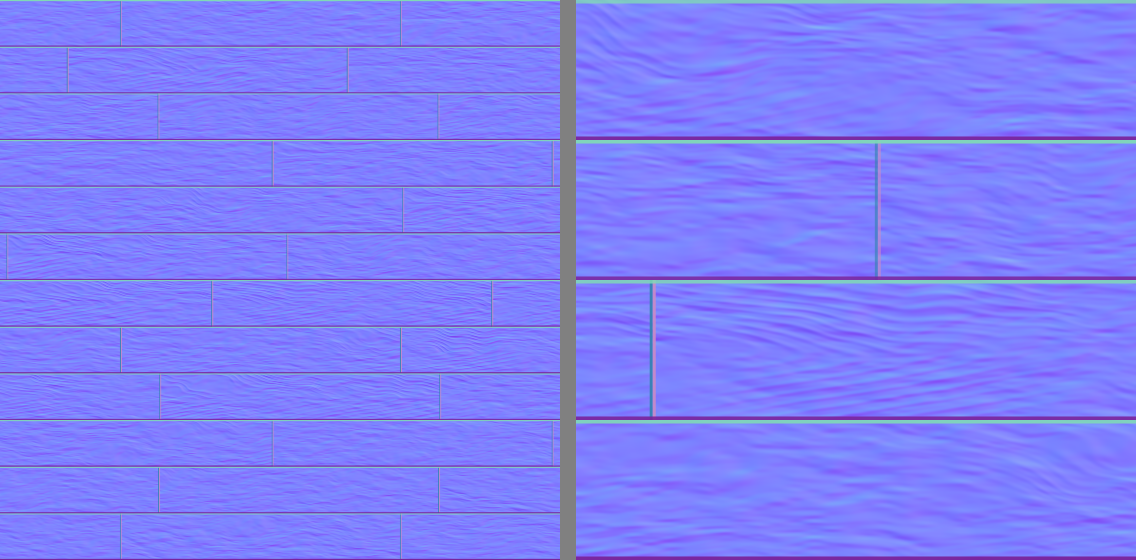
Left, the full canvas; right, a detail of the centre.
Write a Shadertoy shader that draws this texture map.

```glsl
// Tangent-space normal map of a wooden plank floor: twelve staggered rows of boards.
// Wood slopes are finite differences of a fibre and growth-ring height field in board
// coordinates, which wrap with the canvas; bevel normals are then laid over the seams.

const float ROWS = 12.0;
const float BOARDS_PER_ROW = 2.0;
const float LONG_ROW = 7.0;            // this row holds a single long board
const float JOINT_X[12] = float[12](0.216, 0.284, 0.487, 0.286, 0.216, 0.379,
                                    0.013, 0.720, 0.487, 0.283, 0.121, 0.216);
const float SEAM_WIDTH = 0.0021;       // each side of a long seam
const float JOINT_WIDTH = 0.0018;      // each side of a board end
const vec2 FIBRE_FREQ = vec2(52.0, 215.0);
const float RING_FREQ = 27.0;
const float RING_HEIGHT = 0.10;
const float GRAIN_STRENGTH = 0.00125;
const float SLOPE_STEP = 0.0008;
const vec3 UPPER_BEVEL = vec3(0.0, 0.72, 0.42);
const vec3 LOWER_BEVEL = vec3(-0.05, -0.74, 0.20);
const vec3 LEFT_BEVEL = vec3(-0.58, 0.02, 0.40);
const vec3 RIGHT_BEVEL = vec3(0.55, 0.08, 0.58);

// Integer hash of a lattice point, 0 to 1
float hash(vec2 cell) {
    uvec2 q = uvec2(ivec2(cell)) * uvec2(1597334673u, 3812015801u);
    uint n = (q.x ^ q.y) * 1597334673u;
    n = (n ^ (n >> 15)) * 2246822519u;
    n ^= n >> 13;
    return float(n & 0xffffffu) / 16777215.0;
}

float valueNoise(vec2 p) {
    vec2 cell = floor(p), f = fract(p);
    f = f * f * (3.0 - 2.0 * f);
    float low = mix(hash(cell), hash(cell + vec2(1, 0)), f.x);
    float high = mix(hash(cell + vec2(0, 1)), hash(cell + vec2(1, 1)), f.x);
    return mix(low, high, f.y);
}

// Height of the wood; p is measured from the board's left end and centre line
float woodHeight(vec2 p, vec2 board) {
    float seed = hash(board + 31.0);
    vec2 shift = floor(vec2(seed, hash(board + 67.0)) * 900.0);

    // Bend the fibres gently
    float bend = valueNoise(p * vec2(9.0, 24.0) + shift) - 0.5;
    float ripple = valueNoise(p * vec2(34.0, 60.0) + shift) - 0.5;
    vec2 q = p + vec2(0.0, 0.016 * bend + 0.004 * ripple + 0.03 * (seed - 0.5) * p.x);

    // Stretched fibres, from coarse to fine
    float height = 0.0, amplitude = 0.72;
    vec2 freq = FIBRE_FREQ * 0.55;
    for (int i = 0; i < 3; i++) {
        height += amplitude * valueNoise(q * freq + shift);
        freq *= 1.8;
        amplitude *= 0.6;
    }

    // Nested arches of growth rings, stronger on some boards
    float arch = q.x + length(vec2(q.y * 6.0, 0.025));
    float ring = 0.5 + 0.5 * sin(6.28318 * (arch * RING_FREQ + 1.6 * bend + 0.8 * ripple));
    float patchy = smoothstep(0.25, 0.75, valueNoise(p * vec2(7.0, 12.0) + shift + 40.0));
    float figure = mix(0.15, 1.0, smoothstep(0.45, 0.75, hash(board + 113.0)));
    return height + 2.0 * RING_HEIGHT * figure * patchy * ring * ring;
}

// Slopes of the wood, with the downward side steeper than the upward one
vec2 woodSlope(vec2 p, vec2 board) {
    vec2 e = vec2(SLOPE_STEP, 0.0);
    vec2 slope = vec2(woodHeight(p - e.xy, board) - woodHeight(p + e.xy, board),
                      woodHeight(p - e.yx, board) - woodHeight(p + e.yx, board));
    slope *= GRAIN_STRENGTH / (2.0 * SLOPE_STEP);
    slope.x *= 1.3;
    slope.y = slope.y * (slope.y < 0.0 ? 1.2 : 0.85) + 0.01;
    return slope;
}

// Share of a pixel centred at d that lies between start and end
float band(float d, float start, float end, float pixel) {
    return clamp((d - start) / pixel + 0.5, 0.0, 1.0)
         - clamp((d - end) / pixel + 0.5, 0.0, 1.0);
}

// Signed distance to the nearest multiple of period
float nearestEdge(float x, float period) {
    return x - period * round(x / period);
}

void mainImage(out vec4 fragColor, in vec2 fragCoord) {
    vec2 uv = fragCoord / iResolution.xy;
    vec2 pixel = 1.0 / iResolution.xy;

    // Board layout
    float row = min(floor(uv.y * ROWS), ROWS - 1.0);
    float along = fract(uv.x - JOINT_X[int(row)]);
    float boardLength = row == LONG_ROW ? 1.0 : 1.0 / BOARDS_PER_ROW;
    vec2 board = vec2(floor(along / boardLength), row);
    vec2 local = vec2(mod(along, boardLength), uv.y - (row + 0.5) / ROWS);

    // Wood surface
    vec3 normal = normalize(vec3(woodSlope(local, board), 1.0));

    // Board ends
    float joint = nearestEdge(along, boardLength);
    float jointDepth = mix(0.65, 1.0, hash(vec2(row, 211.0)));
    normal = mix(normal, LEFT_BEVEL, jointDepth * band(joint, -JOINT_WIDTH, 0.0, pixel.x));
    normal = mix(normal, RIGHT_BEVEL, jointDepth * band(joint, 0.0, JOINT_WIDTH, pixel.x));

    // Long seams
    float seam = nearestEdge(uv.y, 1.0 / ROWS);
    float seamDepth = mix(0.7, 1.0, hash(vec2(mod(round(uv.y * ROWS), ROWS), 307.0)));
    normal = mix(normal, UPPER_BEVEL, seamDepth * band(seam, -SEAM_WIDTH, 0.0, pixel.y));
    normal = mix(normal, LOWER_BEVEL, seamDepth * band(seam, 0.0, SEAM_WIDTH, pixel.y));

    fragColor = vec4(normal * 0.5 + 0.5, 1.0);
}
```
